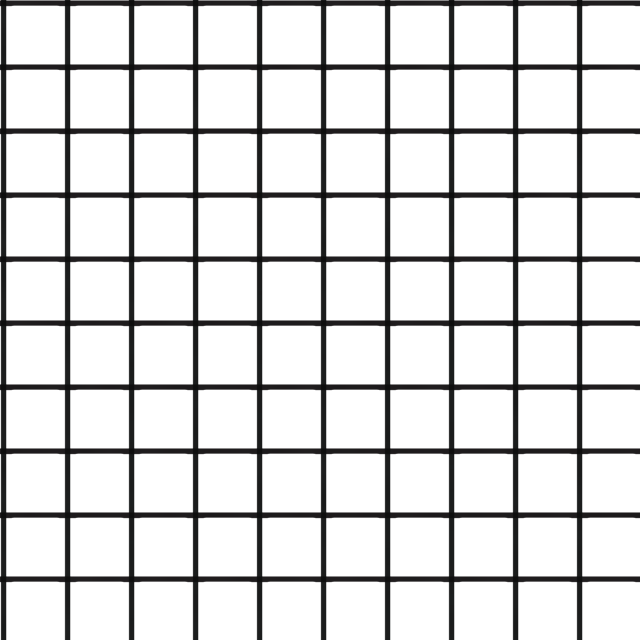
Give the GLSL for this pattern, as a WebGL 2 fragment shader.

```glsl
#version 300 es
precision highp float;

uniform vec2 u_resolution;
out vec4 outColor;

// Lengths are in cells; REPEATS cells span the canvas.
const float REPEATS = 10.0;
const vec2 LINE_OFFSET = vec2(0.056, -0.048);
const float LINE_WIDTH = 0.081;
const float EDGE_SOFTNESS = 0.0195;
const float FOOT_WIDTH = 0.006;    // thickening under each crossing
const float FOOT_REACH = 0.11;
const float TONE_FREQUENCY = 2.0;  // whole number, so the noise wraps
const float TONE_AMOUNT = 0.012;

const vec3 PAPER = vec3(1.0);
const vec3 VERTICAL_INK = vec3(0.105, 0.11, 0.11);
const vec3 HORIZONTAL_INK = vec3(0.12, 0.11, 0.115);
const vec3 CROSSING_INK = vec3(0.055);

float hash(vec2 p) {
    vec3 q = fract(vec3(p.xyx) * 0.1031);
    q += dot(q, q.yzx + 33.33);
    return fract((q.x + q.y) * q.z);
}

// Gradient noise along one line, periodic over the canvas.
float lineNoise(float along, float line) {
    float period = REPEATS * TONE_FREQUENCY;
    float x = along * TONE_FREQUENCY;
    float i = floor(x);
    float f = x - i;
    float slopeA = 2.0 * hash(vec2(mod(i, period), line)) - 1.0;
    float slopeB = 2.0 * hash(vec2(mod(i + 1.0, period), line)) - 1.0;
    float blend = f * f * f * (f * (f * 6.0 - 15.0) + 10.0);
    return 2.0 * mix(slopeA * f, slopeB * (f - 1.0), blend);
}

// Slight tone change from line to line and along each line.
float inkTone(float along, float line, float seed) {
    float id = mod(line, REPEATS) + seed;
    return TONE_AMOUNT * (hash(vec2(id, 7.0)) - 0.5 + lineNoise(along, id));
}

float coverage(float signedDistance, float softness) {
    return clamp(0.5 - signedDistance / softness, 0.0, 1.0);
}

void main() {
    vec2 uv = gl_FragCoord.xy / u_resolution;
    vec2 p = uv * REPEATS - LINE_OFFSET;
    vec2 line = floor(p + 0.5);
    vec2 d = p - line;
    vec2 softness = max(vec2(EDGE_SOFTNESS), REPEATS / u_resolution);

    // Line shapes, with a small foot on the lower edge at crossings
    float foot = FOOT_WIDTH * (1.0 - smoothstep(FOOT_REACH, FOOT_REACH * 1.6, abs(d.x)));
    float lower = d.y < 0.0 ? foot : 0.0;
    float vertical = coverage(abs(d.x) - 0.5 * LINE_WIDTH, softness.x);
    float horizontal = coverage(abs(d.y) - 0.5 * LINE_WIDTH - lower, softness.y);

    // Ink layers, darkest where two lines overlap
    vec3 verticalInk = VERTICAL_INK + inkTone(p.y, line.x, 0.0);
    vec3 horizontalInk = HORIZONTAL_INK + inkTone(p.x, line.y, 31.0);
    vec3 color = mix(PAPER, horizontalInk, horizontal);
    color = mix(color, verticalInk, vertical);
    color = mix(color, CROSSING_INK, vertical * horizontal);

    outColor = vec4(color, 1.0);
}
```
